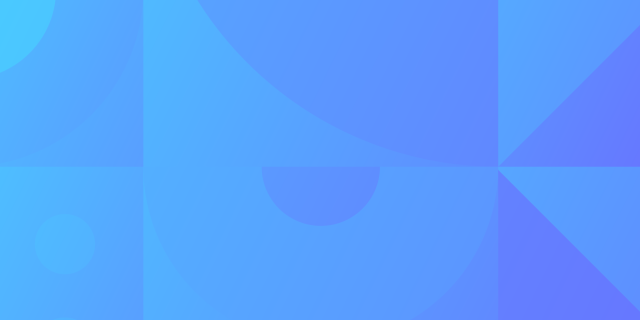
Give the GLSL for this background, as a Shadertoy shader.

```glsl
#define COOL vec3(0.29, 0.79, 1.0)
#define WARM vec3(0.40, 0.47, 1.0)
#define SLOPE_DIR vec2(0.90, 0.44)
#define TILE 1.109
#define LEFT_SEAM 0.448
#define RIGHT_SEAM 1.557
#define ROW_SEAM 0.521
#define DOT_RADIUS 0.094
#define DOT_GAP 0.323

// Antialiased coverage of a signed distance, negative inside
float cover(float dist) {
    float pixel = 1.0 / iResolution.y;
    return smoothstep(0.7 * pixel, -0.7 * pixel, dist);
}

float disc(vec2 p, vec2 centre, float radius) {
    return cover(length(p - centre) - radius);
}

// Position on the colour ramp, sloping across a tile
float tone(vec2 p, float start, float slope) {
    return start + slope * dot(p, SLOPE_DIR);
}

// Each tile measures p from its visible top left corner, y down
float ringTile(vec2 p) {
    vec2 centre = vec2(LEFT_SEAM, ROW_SEAM) - 0.5 * TILE;
    float t = mix(tone(p, 0.14, 0.62), tone(p, 0.18, 0.66), disc(p, centre, 0.5 * TILE));
    return mix(t, tone(p, 0.0, 0.3), disc(p, centre, 0.254 * TILE));
}

float quarterTile(vec2 p) {
    vec2 centre = vec2(TILE, ROW_SEAM - TILE);
    return mix(tone(p, 0.19, 0.47), tone(p, 0.44, 0.3), disc(p, centre, TILE));
}

float risingTile(vec2 p) {
    float edge = (ROW_SEAM - p.x - p.y) * 0.7071;
    return mix(tone(p, 0.40, 0.5), tone(p, 0.62, 0.6), cover(edge));
}

float dotTile(vec2 p) {
    vec2 cell = p - vec2(0.203, 0.242);
    cell.y -= DOT_GAP * max(round(cell.y / DOT_GAP), 0.0);
    return mix(tone(p, 0.14, 0.62), tone(p, 0.08, 0.55), disc(cell, vec2(0.0), DOT_RADIUS));
}

float archTile(vec2 p) {
    vec2 centre = vec2(0.5 * TILE, 0.0);
    float t = mix(tone(p, 0.22, 0.47), tone(p, 0.32, 0.29), disc(p, centre, 0.5 * TILE));
    return mix(t, tone(p, 0.45, 0.42), disc(p, centre, TILE / 6.0));
}

float fallingTile(vec2 p) {
    float edge = (p.x - p.y + 0.01) * 0.7071;
    return mix(tone(p, 0.43, 0.48), tone(p, 0.87, 0.22), cover(edge));
}

void mainImage(out vec4 fragColor, in vec2 fragCoord) {
    // Canvas heights, measured from the top left
    vec2 p = vec2(fragCoord.x, iResolution.y - fragCoord.y) / iResolution.y;
    vec2 left = vec2(LEFT_SEAM, 0.0);
    vec2 right = vec2(RIGHT_SEAM, 0.0);
    vec2 row = vec2(0.0, ROW_SEAM);

    // Join the tiles along the seams
    float pastLeft = cover(LEFT_SEAM - p.x);
    float pastRight = cover(RIGHT_SEAM - p.x);
    float top = mix(ringTile(p), quarterTile(p - left), pastLeft);
    top = mix(top, risingTile(p - right), pastRight);
    float bottom = mix(dotTile(p - row), archTile(p - row - left), pastLeft);
    bottom = mix(bottom, fallingTile(p - row - right), pastRight);
    float t = mix(top, bottom, cover(ROW_SEAM - p.y));

    fragColor = vec4(mix(COOL, WARM, clamp(t, 0.0, 1.0)), 1.0);
}
```
